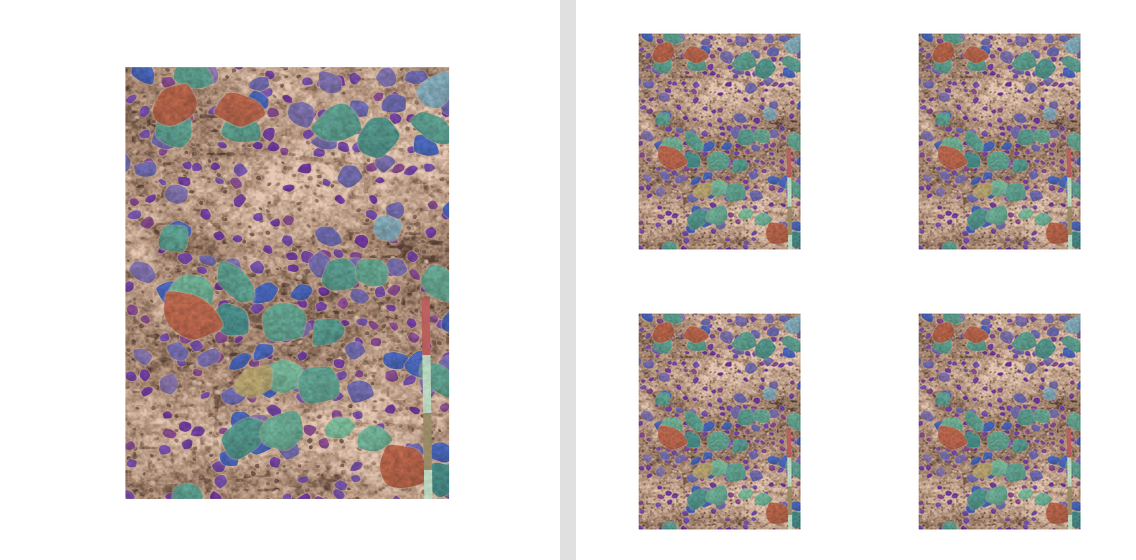
Left, the tile; right, the same tile 2 across and 2 down.
Write a three.js fragment shader that draws this texture.

```glsl
// A sandy gravel wall with tinted stones and a survey rod, framed by a white margin.
varying vec2 vUv;

const vec2 PANEL_MIN = vec2(0.224, 0.109);
const vec2 PANEL_MAX = vec2(0.802, 0.880);
const float EDGE = 0.0011;       // half width of smoothed edges
const float JITTER = 0.55;       // stone offset inside its cell
const float SIDES = 7.0;         // facets of a stone
const float ROUNDNESS = 9.0;     // higher gives sharper corners
const float TAU = 6.2832;

const vec3 MARGIN = vec3(1.0);
const vec3 SAND_DARK = vec3(0.34, 0.25, 0.20);
const vec3 SAND_MID = vec3(0.66, 0.535, 0.45);
const vec3 SAND_PALE = vec3(0.90, 0.79, 0.71);
const vec3 RIM = vec3(0.80, 0.68, 0.58);

const float ROD_TOP = 0.469;
const float ROD_HALF_WIDTH = 0.0073;
const float ROD_SEGMENT = 0.103;
const vec3 ROD_RED = vec3(0.72, 0.37, 0.36);
const vec3 ROD_PALE = vec3(0.72, 0.83, 0.74);
const vec3 ROD_OCHRE = vec3(0.60, 0.54, 0.40);

float hash(vec2 p, float seed) {
  vec3 q = fract(p.xyx * vec3(0.1031, 0.1030, 0.0973) + seed * 0.1373);
  q += dot(q, q.yzx + 33.33);
  return fract((q.x + q.y) * q.z);
}

// Value noise that wraps after the given whole number of repeats.
float noise(vec2 uv, vec2 repeats) {
  vec2 p = uv * repeats;
  vec2 i = floor(p);
  vec2 f = fract(p);
  f = f * f * (3.0 - 2.0 * f);
  vec2 a = mod(i, repeats);
  vec2 b = mod(i + 1.0, repeats);
  float s = repeats.x;
  return mix(mix(hash(a, s), hash(vec2(b.x, a.y), s), f.x),
             mix(hash(vec2(a.x, b.y), s), hash(b, s), f.x), f.y);
}

float fbm(vec2 uv, vec2 repeats) {
  float sum = 0.0;
  float weight = 0.5;
  for (int i = 0; i < 4; i++) {
    sum += weight * noise(uv, repeats);
    repeats *= 2.0;
    weight *= 0.5;
  }
  return sum / 0.9375;
}

// Rounded irregular polygon: 1 on the outline, less inside.
float stoneShape(vec2 p, vec2 id, float seed) {
  float sum = 0.0;
  for (float k = 0.0; k < SIDES; k++) {
    float angle = (k + 0.7 * hash(id, seed + k + 20.0)) * TAU / SIDES;
    float reach = mix(0.84, 1.08, hash(id, seed + k + 40.0));
    float side = dot(p, vec2(cos(angle), sin(angle))) / reach;
    sum += pow(max(side, 0.001), ROUNDNESS);
  }
  return pow(sum, 1.0 / ROUNDNESS);
}

// Scatters one size class; banding thins it out in the bare sandy strip.
void addStones(inout vec3 col, vec2 uv, float cells, float radius, float amount,
               float banding, float grain, vec3 tintA, vec3 tintB, vec3 tintRare) {
  for (float j = -1.0; j <= 1.0; j++) {
    for (float i = -1.0; i <= 1.0; i++) {
      vec2 cell = floor(uv * cells) + vec2(i, j);
      vec2 id = mod(cell, cells);
      vec2 shift = vec2(hash(id, cells + 1.0), hash(id, cells + 2.0)) - 0.5;
      vec2 centre = (cell + 0.5 + JITTER * shift) / cells;
      float band = smoothstep(0.03, 0.10, abs(centre.y - 0.65))
                 * smoothstep(0.21, 0.33, centre.x) * smoothstep(0.06, 0.22, centre.y);
      if (hash(id, cells + 3.0) > amount * mix(1.0, band, banding)) continue;

      float size = radius * mix(0.72, 1.15, hash(id, cells + 4.0));
      float aspect = mix(0.60, 0.95, hash(id, cells + 5.0));
      float tilt = 1.5 * (hash(id, cells + 6.0) - 0.55);
      vec2 p = uv - centre;
      p = vec2(cos(tilt) * p.x + sin(tilt) * p.y, cos(tilt) * p.y - sin(tilt) * p.x);
      p /= size * vec2(1.0, aspect);
      if (dot(p, p) > 3.0) continue;

      float d = (stoneShape(p, id, cells) - 1.0) * size * aspect;
      vec3 tint = mix(tintA, tintB, hash(id, cells + 7.0));
      if (hash(id, cells + 8.0) > 0.76) tint = tintRare;
      float shade = 0.98 + 0.32 * (grain - 0.5) + 0.06 * p.y;
      col = mix(col, RIM, 0.5 * (1.0 - smoothstep(0.0, 3.0 * EDGE, d)));
      col = mix(col, tint * shade, 0.95 * (1.0 - smoothstep(-EDGE, EDGE, d)));
    }
  }
}

vec3 sand(vec2 uv, float grain) {
  float tone = 0.60 + 1.1 * (fbm(uv, vec2(6.0, 9.0)) - 0.5) + 0.65 * (grain - 0.5);
  tone += 0.30 * (noise(uv, vec2(45.0, 80.0)) - 0.5);
  tone -= 0.18 * (1.0 - smoothstep(0.0, 0.24, abs(uv.y - 0.42)));
  tone -= 0.28 * smoothstep(0.70, 0.85, noise(uv, vec2(75.0, 120.0)));
  tone = clamp(tone, 0.0, 1.0);
  return tone < 0.5 ? mix(SAND_DARK, SAND_MID, tone * 2.0)
                    : mix(SAND_MID, SAND_PALE, tone * 2.0 - 1.0);
}

void addRod(inout vec3 col, vec2 uv, float grain) {
  float below = ROD_TOP - uv.y;
  float d = max(abs(uv.x - 0.760 - 0.014 * below) - ROD_HALF_WIDTH, -below);
  float segment = floor(below / ROD_SEGMENT);
  vec3 paint = segment < 1.0 ? ROD_RED : (mod(segment, 2.0) > 0.5 ? ROD_PALE : ROD_OCHRE);
  col = mix(col, paint * (0.93 + 0.14 * grain), 1.0 - smoothstep(-EDGE, EDGE, d));
}

void main() {
  vec2 uv = vUv;
  float grain = 0.55 * noise(uv, vec2(130.0, 150.0)) + 0.45 * noise(uv, vec2(270.0, 290.0));
  vec3 col = sand(uv, grain);

  // Gravel, then pebbles to boulders
  addStones(col, uv, 68.0, 0.0042, 0.32, 0.0, grain,
            vec3(0.42, 0.32, 0.27), vec3(0.66, 0.54, 0.47), vec3(0.80, 0.70, 0.63));
  addStones(col, uv, 32.0, 0.0108, 0.50, 0.1, grain,
            vec3(0.40, 0.18, 0.58), vec3(0.44, 0.32, 0.66), vec3(0.50, 0.27, 0.53));
  addStones(col, uv, 18.0, 0.0220, 0.50, 0.6, grain,
            vec3(0.50, 0.43, 0.64), vec3(0.38, 0.38, 0.66), vec3(0.25, 0.37, 0.70));
  addStones(col, uv, 11.0, 0.0380, 0.58, 0.9, grain,
            vec3(0.22, 0.49, 0.49), vec3(0.45, 0.70, 0.57), vec3(0.48, 0.64, 0.70));
  addStones(col, uv, 8.0, 0.0500, 0.36, 0.8, grain,
            vec3(0.66, 0.35, 0.25), vec3(0.82, 0.44, 0.35), vec3(0.68, 0.61, 0.41));
  addRod(col, uv, grain);

  // White margin around the panel
  vec2 outside = max(PANEL_MIN - uv, uv - PANEL_MAX);
  float margin = smoothstep(-EDGE, EDGE, max(outside.x, outside.y));
  gl_FragColor = vec4(mix(col, MARGIN, margin), 1.0);
}
```
